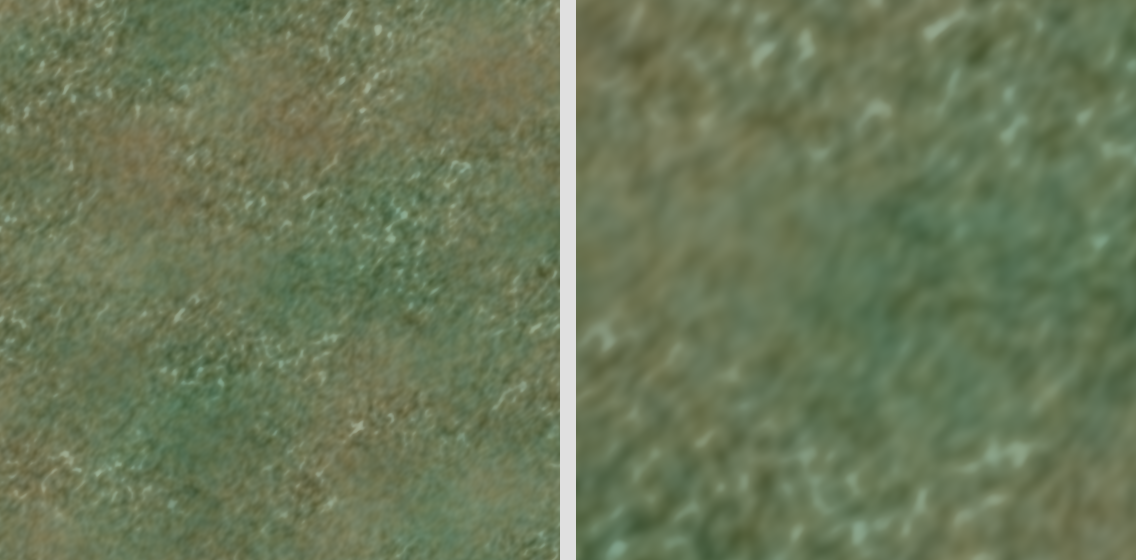
Left, the full canvas; right, a detail of the centre.
Write a WebGL 2 fragment shader that draws this texture.

```glsl
#version 300 es
precision highp float;
// Short worn turf: soft green and straw patches under a fine slanted grain with pale flecks.
uniform vec2 u_resolution;
out vec4 fragColor;

// Integer hash of a lattice cell, giving a unit gradient
vec2 cellGradient(ivec2 cell) {
    uvec2 v = uvec2(cell + 32768) * 1664525u + 1013904223u;
    v.x += v.y * 1664525u;
    v.y += v.x * 1664525u;
    v ^= v >> 16u;
    v.x += v.y * 1664525u;
    v ^= v >> 15u;
    float angle = float(v.x & 65535u) / 65536.0 * 6.28318;
    return vec2(cos(angle), sin(angle));
}

float gradientNoise(vec2 p) {
    ivec2 cell = ivec2(floor(p));
    vec2 f = fract(p);
    vec2 w = f * f * f * (f * (f * 6.0 - 15.0) + 10.0);
    float a = dot(cellGradient(cell), f);
    float b = dot(cellGradient(cell + ivec2(1, 0)), f - vec2(1, 0));
    float c = dot(cellGradient(cell + ivec2(0, 1)), f - vec2(0, 1));
    float d = dot(cellGradient(cell + ivec2(1, 1)), f - vec2(1, 1));
    return mix(mix(a, b, w.x), mix(c, d, w.x), w.y);
}

mat2 rotation(float angle) {
    float c = cos(angle), s = sin(angle);
    return mat2(c, s, -s, c);
}

// Layered noise for the broad patches
float patches(vec2 p) {
    float sum = 0.0, weight = 1.0;
    for (int i = 0; i < 4; i++) {
        sum += weight * gradientNoise(p);
        p = rotation(0.6) * p * 2.03 + 17.3;
        weight *= 0.55;
    }
    return sum;
}

// Small tufts, longer along the rising diagonal
float tufts(vec2 p) {
    p += 0.006 * vec2(gradientNoise(p * 14.0), gradientNoise(p * 14.0 + 41.0));
    vec2 q = rotation(-0.9) * p * vec2(1.0);
    q.x *= 0.68;
    return 0.32 * gradientNoise(q * 31.0 + 5.0)
         + 0.62 * gradientNoise(q * 64.0 + 23.0)
         + 0.36 * gradientNoise(rotation(0.4) * q * 112.0 + 71.0);
}

void main() {
    vec2 uv = gl_FragCoord.xy / u_resolution.y;
    vec2 slanted = rotation(-0.25) * uv * vec2(0.85, 1.15);

    float dryness = patches(slanted * 2.6 + 3.7);
    float brightness = patches(slanted * 4.3 + 29.1);
    float roughness = clamp(1.0 + 1.1 * patches(slanted * 5.0 + 57.0), 0.55, 1.5);
    float grain = tufts(uv) * roughness;

    // Broad light and hue
    vec3 color = vec3(0.419, 0.460, 0.335);
    color += vec3(0.085, -0.012, -0.012) * dryness;
    color += vec3(0.060, 0.060, 0.060) * brightness;

    // Grain, with slight variation in hue between tufts
    color += vec3(0.150, 0.155, 0.165) * grain;
    color += vec3(0.030, -0.004, -0.035) * gradientNoise(uv * 38.0 + 91.0);

    // Pale cool flecks on the tips
    float fleck = smoothstep(0.20, 0.62, grain);
    color += vec3(0.055, 0.080, 0.095) * fleck * smoothstep(0.7, 1.3, roughness);

    fragColor = vec4(color, 1.0);
}
```
